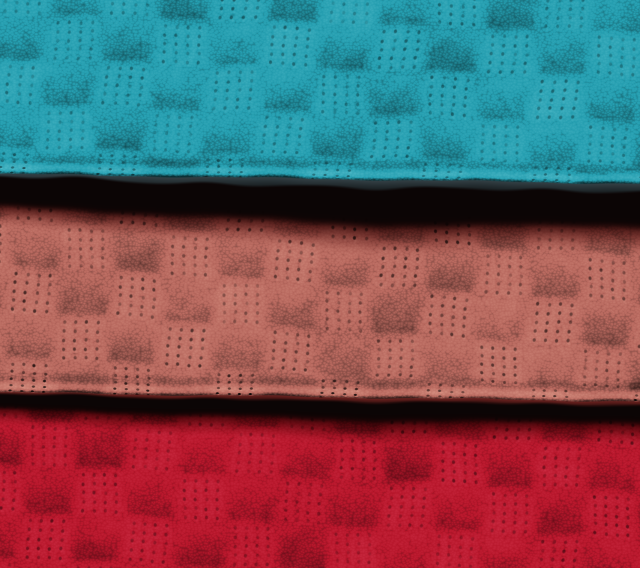
Write a Shadertoy shader that draws this texture.

```glsl
struct Fold {
    vec3 base, sheen, lipColor;
    vec2 origin, cell;      // centre of one dotted tile, checker pitch
    float slope, lean;      // skew of the checker rows and columns
    float hem, hemSlope;    // lower border line
    float lip;              // thickness of the visible underside
    vec2 shade;             // start and end of the shadow cast below
    float pitDepth;
};

const Fold TEAL = Fold(vec3(.145, .62, .69), vec3(.38, .77, .82), vec3(.20, .25, .27),
    vec2(.129, .929), vec2(.0956, .0797), -.03, .09, .694, -.0155, .014, vec2(.055, .133), .36);
const Fold PINK = Fold(vec3(.72, .41, .37), vec3(.90, .64, .57), vec3(.42, .13, .12),
    vec2(.1515, .5618), vec2(.0918, .081), -.06, .05, .309, -.014, .007, vec2(.02, .085), .58);
const Fold RED = Fold(vec3(.72, .09, .17), vec3(.88, .26, .36), vec3(.3, .02, .05),
    vec2(.088, .216), vec2(.0902, .082), -.044, .045, -1., 0., 0., vec2(.02, .08), .42);

const vec3 SHADOW = vec3(.045, .018, .018);
const vec2 PIT_PITCH = vec2(.215, .195);   // in tiles: 4 columns, 5 rows
const float PIT_RADIUS = .0031;
const float HEM_ROLL = .022;
const float GRAIN_SCALE = 190.;
const float NAP_SCALE = 24.;

vec2 hash2(vec2 v) {
    vec3 q = fract(v.xyx * vec3(.1031, .1030, .0973));
    q += dot(q, q.yzx + 33.33);
    return fract((q.xx + q.yz) * q.zy);
}

// Distance to the nearest scattered point
float cellular(vec2 v) {
    vec2 i = floor(v), f = fract(v);
    float best = 2.;
    for (int y = -1; y <= 1; y++)
        for (int x = -1; x <= 1; x++) {
            vec2 o = vec2(x, y);
            best = min(best, length(o + hash2(i + o) - f));
        }
    return best;
}

float waves(vec2 v) {
    return (sin(v.x + 1.7 * sin(v.y * .8)) + sin(v.y * 1.3 - v.x * .6 + 2.)
          + .6 * sin(v.x * 2.3 + v.y * 1.9)) / 2.6;
}

float hemLine(float x, Fold f) {
    return f.hem + f.hemSlope * x + .0013 * sin(x * 17.) + .0006 * sin(x * 53. + 1.);
}

vec3 velvet(vec2 p, Fold f) {
    float height = p.y - hemLine(p.x, f);
    float roll = exp(-max(height, 0.) / HEM_ROLL);

    // Skewed checker of dotted and padded tiles
    vec2 q = p - f.origin + .0022 * vec2(sin(p.y * 31. + p.x * 9.), sin(p.x * 23.));
    q.y -= f.slope * q.x + HEM_ROLL * roll;
    q.x -= f.lean * q.y;
    vec2 id = floor(q / f.cell + .5);
    vec2 t = q / f.cell - id;
    vec2 vary = hash2(id + f.origin * 91. + 40.);
    float dotted = 1. - mod(id.x + id.y, 2.);

    // Pile: fine grain and brushed patches
    float grain = cellular(p * GRAIN_SCALE * vec2(1., 1.2)) - .5;
    float nap = cellular(p * NAP_SCALE + waves(p * 40.)) - .5;
    float tone = -.30 * grain + .16 * nap + .08 * waves(p * 13. + f.origin * 50.);

    // Padded tile: lit at the top, sunk at the bottom
    vec2 border = smoothstep(vec2(.52), vec2(.34), abs(t));
    float pad = border.x * border.y;
    tone += (1. - dotted) * pad * (.34 * t.y - .10 + .10 * (vary.x - .5));

    // Dotted tile: ribs, pits and the lit rim below each pit
    vec2 g = t / PIT_PITCH;
    vec2 pit = vec2(clamp(floor(g.x) + .5, -1.5, 1.5), clamp(floor(g.y + .5), -2., 2.));
    vec2 jitter = hash2(pit + id * 7. + 60.) - .5;
    vec2 d = (g - pit) * PIT_PITCH * f.cell + jitter * .0022;
    float rim = exp(-dot(d + vec2(-.002, .0052), d + vec2(-.002, .0052)) / (PIT_RADIUS * PIT_RADIUS));
    float hole = 1. - smoothstep(PIT_RADIUS * .35, PIT_RADIUS * 1.35, length(d * vec2(1., .85)));
    float strength = mix(.55, 1.1, vary.y) * (.8 + .6 * jitter.x) + .5 * roll;
    tone += dotted * (pad * (.09 + .06 * cos(g.x * 6.2832)) + .24 * rim * strength);

    // Rolled hem: bright ridge over a dark underside
    tone += .28 * exp(-pow((height - .011) / .006, 2.)) - .22 * exp(-pow((height - .026) / .009, 2.));
    tone -= .55 * smoothstep(.007, 0., height);

    vec3 color = mix(f.base, f.sheen, clamp(tone, 0., 1.)) * (1. + max(min(tone, 0.), -.7));
    return color * (1. - dotted * hole * f.pitDepth * strength);
}

// Lays a fold over what lies below, with its shadow and underside
vec3 layFold(vec3 below, vec2 p, Fold f) {
    float pixel = 1. / iResolution.y;
    float drop = hemLine(p.x, f) - p.y;

    float spread = mix(.72, 1., smoothstep(0., .55, p.x)) + .05 * sin(p.x * 11.);
    float light = smoothstep(f.shade.x * spread, f.shade.y * spread, drop);
    vec3 color = mix(SHADOW, below * pow(vec3(light), vec3(.7, 1.1, 1.1)), smoothstep(0., .35, light));

    float lip = f.lip * (mix(.35, 1., smoothstep(0., .5, p.x)) + .18 * sin(p.x * 31.));
    vec3 underside = f.lipColor * mix(1., .55, clamp(drop / f.lip, 0., 1.));
    color = mix(underside, color, smoothstep(lip - 2. * pixel, lip + 2. * pixel, drop));

    return mix(velvet(p, f), color, smoothstep(-pixel, pixel, drop));
}

void mainImage(out vec4 fragColor, in vec2 fragCoord) {
    vec2 p = fragCoord / iResolution.y;
    vec3 color = velvet(p, RED);
    color = layFold(color, p, PINK);
    color = layFold(color, p, TEAL);
    fragColor = vec4(color, 1.);
}
```
